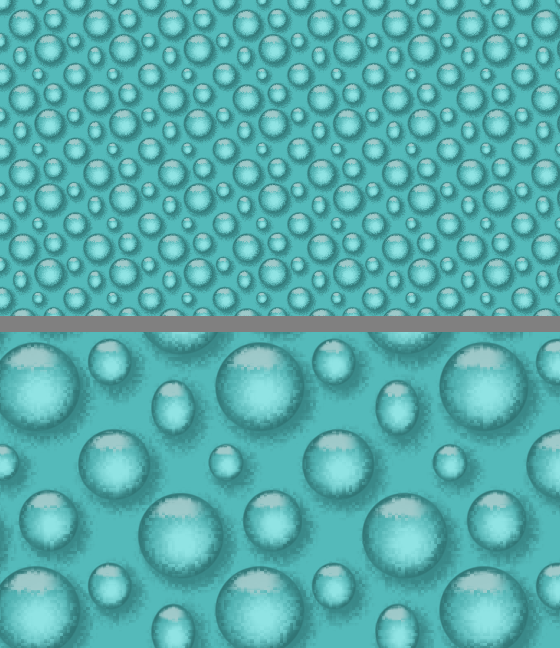
Top: the whole. Bottom: its middle third, enlarged.
A Shadertoy shader for this pattern:

```glsl
// Glossy water drops with soft shadows, tiled over a flat teal ground.
#define TILES_ACROSS 7.5
#define GROUND vec3(0.33, 0.73, 0.73)
#define SHADE vec3(0.19, 0.46, 0.46)
#define GLOW vec3(0.56, 0.89, 0.89)
#define GLINT vec3(0.65, 0.80, 0.80)
#define SHADOW_OFFSET vec2(0.032, 0.034)
#define SHADOW_SOFTNESS 0.055
#define SHADOW_STRENGTH 0.72
#define GRAIN_CELLS 512.0
#define GRAIN_AMOUNT 0.13

const int DROP_COUNT = 7;

// Each drop: centre (y down) and radii, in tile units
const vec4 DROPS[DROP_COUNT] = vec4[DROP_COUNT](
    vec4(0.307, 0.320, 0.190, 0.190),
    vec4(0.660, 0.655, 0.198, 0.198),
    vec4(0.717, 0.253, 0.132, 0.137),
    vec4(0.990, 0.545, 0.097, 0.104),
    vec4(0.274, 0.750, 0.098, 0.125),
    vec4(0.509, 0.994, 0.077, 0.082),
    vec4(0.010, 0.002, 0.160, 0.157));

float hash(vec2 p) {
    vec3 q = fract(p.xyx * 0.1031);
    q += dot(q, q.yzx + 33.33);
    return fract((q.x + q.y) * q.z);
}

// Fades from one at the inner edge to zero at the outer edge
float fade(float inner, float outer, float x) {
    return 1.0 - smoothstep(inner, outer, x);
}

// Approximate signed distance to an ellipse
float ellipse(vec2 p, vec2 radii) {
    return (length(p / radii) - 1.0) * min(radii.x, radii.y);
}

// Shading inside a drop, where q spans the unit disc with y down
vec3 dropColour(vec2 q, float grain) {
    float r = length(q);
    float centre = fade(0.15, 0.85, length(q - vec2(0.08, 0.16)) + grain);
    vec3 col = mix(GROUND * 0.95, GLOW, centre);

    // Dark rim, heaviest on the upper left and lower right
    float side = 0.72 + 0.28 * abs(dot(q, vec2(0.8, 0.6)));
    float rim = smoothstep(0.64, 1.0, r + grain) * side;
    col = mix(col, SHADE, rim);

    // Pale reflection under the top edge
    float cap = fade(-0.52, -0.34, q.y + 0.15 * q.x * q.x + grain);
    cap *= fade(0.80, 0.97, r + 0.5 * grain);
    cap *= fade(0.25, 0.80, abs(q.x + 0.12));
    return mix(col, GLINT, 0.9 * cap);
}

void mainImage(out vec4 fragColor, in vec2 fragCoord) {
    vec2 fromTop = vec2(fragCoord.x, iResolution.y - fragCoord.y) / iResolution.x;
    vec2 p = fromTop * TILES_ACROSS;
    float pixel = TILES_ACROSS / iResolution.x;
    float grain = (hash(floor(fromTop * GRAIN_CELLS)) - 0.5) * GRAIN_AMOUNT;

    float shadow = 0.0;
    float cover = 0.0;
    vec3 body = GROUND;
    for (int i = 0; i < DROP_COUNT; i++) {
        vec2 radii = DROPS[i].zw;
        vec2 d = fract(p - DROPS[i].xy + 0.5) - 0.5;

        // Soft shadow falling to the lower right
        float shadowEdge = ellipse(d - SHADOW_OFFSET, radii) + 0.25 * grain;
        shadow = max(shadow, fade(-0.03, SHADOW_SOFTNESS, shadowEdge));

        float mask = fade(-pixel, pixel, ellipse(d, radii));
        if (mask > cover) {
            cover = mask;
            body = dropColour(d / radii, grain);
        }
    }

    vec3 col = mix(GROUND, SHADE, shadow * SHADOW_STRENGTH);
    fragColor = vec4(mix(col, body, cover), 1.0);
}
```
